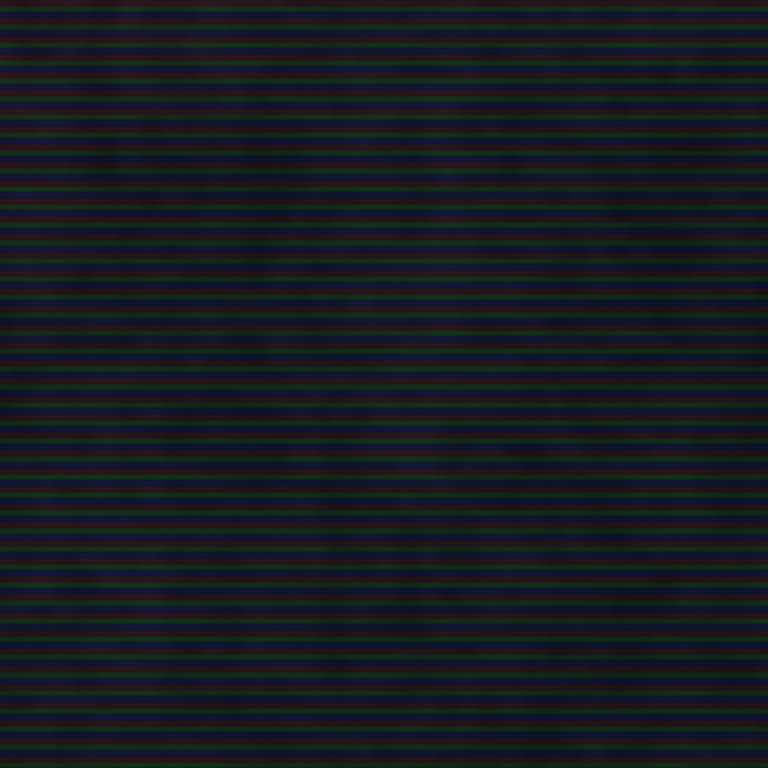
Give the GLSL for this pattern, as a three.js fragment shader.

```glsl
varying vec2 vUv;

const float STRIPES = 128.0;       // stripes down the canvas, three per repeat
const float EDGE_SOFTNESS = 0.2;   // half width of a stripe edge, in stripes
const float GAP_DIMMING = 0.14;    // darkening between stripes
const vec3 RED_STRIPE = vec3(0.143, 0.070, 0.090);
const vec3 GREEN_STRIPE = vec3(0.065, 0.164, 0.090);
const vec3 BLUE_STRIPE = vec3(0.054, 0.074, 0.195);
const vec3 HAZE = vec3(0.105, 0.115, 0.115);
const float COLUMN_WEAR = 0.16;
const float BROAD_WEAR = 0.16;
const float PATCH_WEAR = 0.22;
const float GRAIN = 0.06;

float hash(vec2 p) {
  return fract(sin(dot(p, vec2(127.1, 311.7))) * 43758.5453);
}

float valueNoise(vec2 p) {
  vec2 cell = floor(p);
  vec2 f = fract(p);
  f = f * f * (3.0 - 2.0 * f);
  float low = mix(hash(cell), hash(cell + vec2(1.0, 0.0)), f.x);
  float high = mix(hash(cell + vec2(0.0, 1.0)), hash(cell + vec2(1.0, 1.0)), f.x);
  return mix(low, high, f.y);
}

// Coverage of one stripe within the repeat of three
float stripe(float s, float slot) {
  float d = abs(mod(s - slot + 1.0, 3.0) - 1.5);
  return 1.0 - smoothstep(0.5 - EDGE_SOFTNESS, 0.5 + EDGE_SOFTNESS, d);
}

void main() {
  // Stripes are counted down from the top edge
  float s = (1.0 - vUv.y) * STRIPES;
  vec3 color = RED_STRIPE * stripe(s, 0.0)
             + GREEN_STRIPE * stripe(s, 1.0)
             + BLUE_STRIPE * stripe(s, 2.0);

  // Dark gaps, balanced around the mean brightness
  color *= 1.0 - GAP_DIMMING * 0.5 * cos(6.2831853 * s);

  // Upright streaks, broad shading, small patches and fine grain
  float column = valueNoise(vec2(vUv.x * 30.0, vUv.y * 5.0)) - 0.5;
  float broad = valueNoise(vUv * vec2(6.0, 4.0) + 17.0) - 0.5;
  float patches = valueNoise(vec2(vUv.x * 36.0, s / 3.0) + 41.0) - 0.5;
  float grain = valueNoise(vec2(vUv.x * 170.0, s) + 73.0) - 0.5;
  color *= 1.0 + COLUMN_WEAR * column + BROAD_WEAR * broad
         + PATCH_WEAR * patches + GRAIN * grain;

  // Faint grey haze that mutes the colours in places
  float haze = valueNoise(vec2(vUv.x * 22.0, vUv.y * 24.0) + 97.0);
  color = mix(color, HAZE, 0.22 * haze * haze);

  // Warmer upper left corner, darker lower right corner
  float corner = vUv.y - vUv.x;
  color *= 1.0 + 0.05 * corner;
  color.r += 0.012 * smoothstep(0.3, 1.0, corner);

  gl_FragColor = vec4(color, 1.0);
}
```
